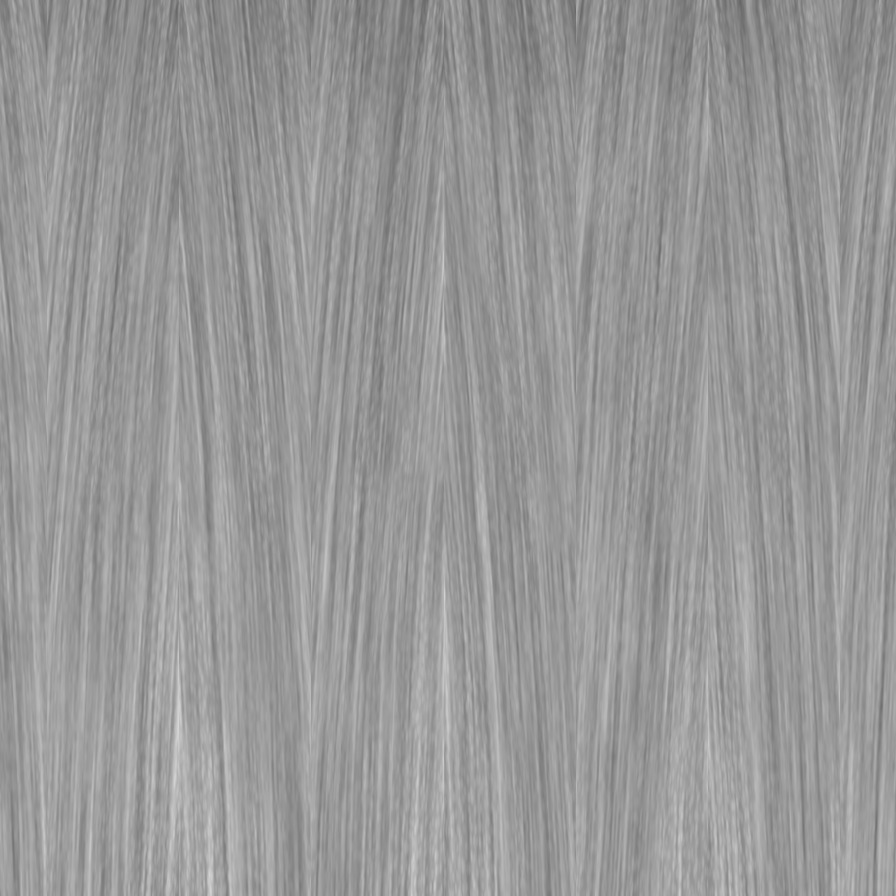
Write a Shadertoy shader that draws this texture.

```glsl
// Grey book-matched wood veneer: mirrored leaves with fine, slanting vertical grain.

const float LEAF_PERIOD = 0.295;  // distance between mirror seams
const float SEAM_X = 0.495;       // position of the central seam
const float BASE_GREY = 0.598;

float hash(vec2 p) {
    vec3 q = fract(p.xyx * vec3(0.1031, 0.1030, 0.0973));
    q += dot(q, q.yzx + 33.33);
    return fract((q.x + q.y) * q.z);
}

// Smooth value noise, 0 to 1
float valueNoise(vec2 p) {
    vec2 cell = floor(p), f = fract(p);
    f = f * f * (3.0 - 2.0 * f);
    float low = mix(hash(cell), hash(cell + vec2(1, 0)), f.x);
    float high = mix(hash(cell + vec2(0, 1)), hash(cell + vec2(1, 1)), f.x);
    return mix(low, high, f.y);
}

// Distance to the nearest scattered cell point
float cellular(vec2 p) {
    vec2 cell = floor(p);
    float nearest = 2.0;
    for (int j = -1; j <= 1; j++)
    for (int i = -1; i <= 1; i++) {
        vec2 c = cell + vec2(i, j);
        vec2 point = c + vec2(hash(c + 17.0), hash(c + 59.0));
        nearest = min(nearest, length(point - p));
    }
    return nearest;
}

// Zero-centred streaks: frequency across and along the grain
float streaks(vec2 grain, float across, float along, float seed) {
    return valueNoise(grain * vec2(across, along) + seed) - 0.5;
}

// Fold the canvas at the seams and bend the grain; z numbers each half leaf
vec3 grainCoords(vec2 uv) {
    float leaf = floor((uv.x - SEAM_X) / LEAF_PERIOD + 0.5);
    float side = uv.x - SEAM_X - leaf * LEAF_PERIOD;
    float halfLeaf = 2.0 * leaf + step(0.0, side) + 8.0;
    float slant = 0.035 * uv.y + 0.035 * uv.y * uv.y;
    float sway = 0.0020 * sin(uv.y * 6.0 + abs(side) * 20.0 + halfLeaf)
               + 0.0006 * sin(uv.y * 17.0 + abs(side) * 45.0 + halfLeaf * 2.0);
    float drift = 0.006 * (hash(vec2(halfLeaf, 5.0)) - 0.5);
    return vec3(abs(side) + slant + sway + drift + 0.1, uv.y, halfLeaf);
}

// Sparse pale growth lines, broken softly along their length
float paleLines(vec2 grain, float across, float seed) {
    float line = valueNoise(grain * vec2(across, 0.7) + seed);
    float strength = 0.4 + 0.6 * valueNoise(grain * vec2(across, 8.0) + seed + 7.0);
    return smoothstep(0.70, 0.98, line) * strength;
}

// Pale slivers where mirrored leaves meet
float seamSlivers(vec2 uv) {
    float side = abs(fract((uv.x - SEAM_X) / LEAF_PERIOD + 0.5) - 0.5) * LEAF_PERIOD;
    float width = 0.001 + 0.004 * valueNoise(vec2(uv.x * 90.0, uv.y * 55.0));
    float presence = smoothstep(0.45, 0.8, valueNoise(vec2(floor(uv.x * 4.0), uv.y * 9.0)));
    return (1.0 - smoothstep(0.0, width, side)) * presence;
}

// Broad light: darker along the top, brighter at the lower left
float shading(vec2 uv) {
    float topShadow = smoothstep(0.78, 1.05, uv.y);
    float lowerLeft = (1.0 - smoothstep(0.0, 0.5, uv.x)) * (1.0 - uv.y);
    return 0.025 * lowerLeft - 0.060 * topShadow;
}

void mainImage(out vec4 fragColor, in vec2 fragCoord) {
    vec2 uv = fragCoord / iResolution.xy;
    vec3 leafGrain = grainCoords(uv);
    vec2 grain = leafGrain.xy;
    float leafSeed = leafGrain.z * 37.0;

    // Bands shared by all leaves
    float grey = BASE_GREY + shading(uv);
    grey += 0.060 * streaks(grain, 32.0, 0.7, 3.0);
    grey += 0.070 * streaks(grain, 125.0, 1.2, 21.0);

    // Fine fibres that differ in each half leaf
    grey += 0.125 * streaks(grain, 270.0, 3.0, 47.0 + leafSeed);
    grey += 0.110 * streaks(grain, 430.0, 14.0, 83.0 + leafSeed);
    grey += 0.050 * streaks(grain, 500.0, 90.0, 61.0 + leafSeed);

    // Pale lines and seam slivers
    grey += 0.085 * paleLines(grain, 120.0, 131.0);
    grey += 0.070 * paleLines(grain, 230.0, 177.0 + leafSeed);
    grey += 0.080 * seamSlivers(uv);

    // Short pores and flecks
    float fleck = 1.0 - smoothstep(0.1, 0.55, cellular(grain * vec2(260.0, 55.0) + leafSeed));
    grey += 0.060 * (fleck - 0.35) * (0.5 + streaks(grain, 60.0, 4.0, 211.0));

    fragColor = vec4(vec3(grey), 1.0);
}
```
